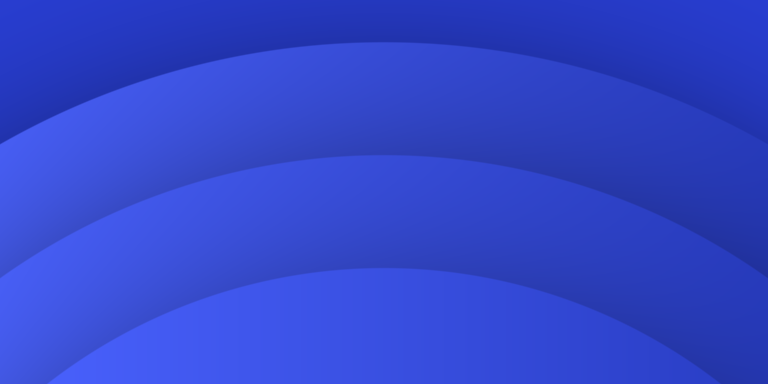
This background is drawn by a Shadertoy shader. Its source:

```glsl
#define DISC_COUNT 3
#define DISC_CENTER vec2(0.0, -1.124)
#define OUTER_RADIUS 2.014
#define RADIUS_STEP 0.294
#define SHADOW_STRENGTH 0.17
#define SHADOW_FALLOFF 0.2
#define BACKDROP_COLOR vec3(0.163, 0.250, 0.850)
#define DISC_LEFT_COLOR vec3(0.290, 0.385, 1.000)
#define DISC_RIGHT_COLOR vec3(0.158, 0.238, 0.765)

// Signed distance to a circle, negative inside
float circleDistance(vec2 point, vec2 center, float radius) {
    return length(point - center) - radius;
}

// Soft darkening that fades away from a disc's rim
float rimShadow(float dist) {
    return SHADOW_STRENGTH * exp(-max(dist, 0.0) / SHADOW_FALLOFF);
}

void mainImage(out vec4 fragColor, in vec2 fragCoord) {
    // Height spans 0 to 1, x is zero at the middle
    vec2 point = (fragCoord - vec2(0.5 * iResolution.x, 0.0)) / iResolution.y;
    float pixel = 1.0 / iResolution.y;

    // All discs share one horizontal gradient
    float across = fragCoord.x / iResolution.x;
    vec3 discColor = mix(DISC_LEFT_COLOR, DISC_RIGHT_COLOR, across);

    // Stack the discs from largest to smallest, each over its own shadow
    vec3 color = BACKDROP_COLOR;
    for (int i = 0; i < DISC_COUNT; i++) {
        float radius = OUTER_RADIUS - RADIUS_STEP * float(i);
        float dist = circleDistance(point, DISC_CENTER, radius);
        float coverage = 1.0 - smoothstep(-pixel, pixel, dist);
        color *= 1.0 - rimShadow(dist);
        color = mix(color, discColor, coverage);
    }

    fragColor = vec4(color, 1.0);
}
```
